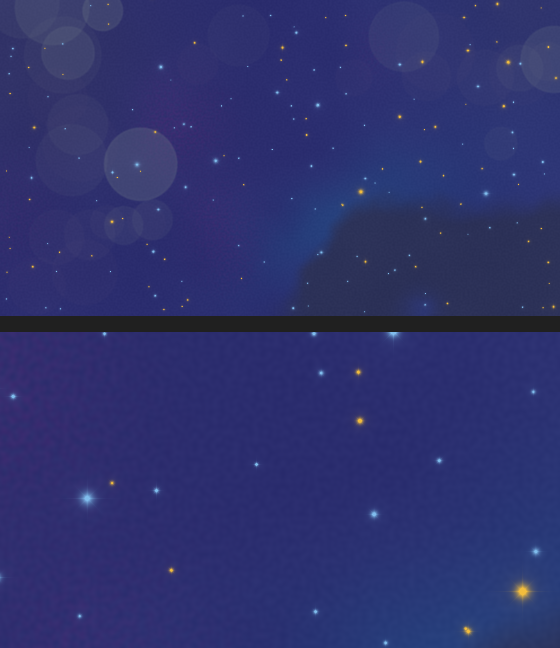
Top: the whole. Bottom: its middle third, enlarged.
Write a Shadertoy shader that draws this background.

```glsl
// Indigo night sky with soft clouds, translucent light discs and gold and blue stars.

// Sky colours
const vec3 INDIGO = vec3(0.168, 0.175, 0.435);
const vec3 ROYAL  = vec3(0.180, 0.220, 0.470);
const vec3 DUSK   = vec3(0.200, 0.205, 0.400);
const vec3 SLATE  = vec3(0.170, 0.190, 0.335);
const vec3 TEAL   = vec3(0.140, 0.270, 0.500);
const vec3 VIOLET = vec3(0.240, 0.165, 0.440);
// Disc and star colours
const vec3 DISC_GREY  = vec3(0.46, 0.51, 0.54);
const vec3 DISC_MAUVE = vec3(0.42, 0.33, 0.48);
const vec3 STAR_BLUE  = vec3(0.50, 0.74, 0.93);
const vec3 STAR_GOLD  = vec3(0.95, 0.74, 0.24);
// Amounts; lengths are in canvas heights
const int   DISC_COUNT = 30;
const float DISC_EDGE  = 0.004;
const float GRAIN      = 0.016;
const float GOLD_SHARE = 0.47;

vec3 hash3(vec2 p) {
    vec3 q = fract(p.xyx * vec3(0.1031, 0.1030, 0.0973));
    q += dot(q, q.yxz + 33.33);
    return fract((q.xxy + q.yzz) * q.zyx);
}

float gradientDot(vec2 cell, vec2 offset) {
    float angle = 6.2832 * hash3(cell + 57.0).x;
    return dot(vec2(cos(angle), sin(angle)), offset);
}

// Gradient noise, roughly -0.7 to 0.7
float noise(vec2 p) {
    vec2 i = floor(p), f = fract(p);
    vec2 u = f * f * f * (f * (f * 6.0 - 15.0) + 10.0);
    vec2 e = vec2(1.0, 0.0);
    return mix(mix(gradientDot(i, f), gradientDot(i + e.xy, f - e.xy), u.x),
               mix(gradientDot(i + e.yx, f - e.yx), gradientDot(i + e.xx, f - e.xx), u.x), u.y);
}

float fbm(vec2 p) {
    float sum = 0.0, amp = 0.6;
    for (int i = 0; i < 4; i++) {
        sum += amp * noise(p);
        p = mat2(1.6, 1.2, -1.2, 1.6) * p + 7.3;
        amp *= 0.5;
    }
    return sum;
}

// Soft elliptical patch
float blob(vec2 p, vec2 centre, vec2 size) {
    vec2 d = (p - centre) / size;
    return exp(-dot(d, d));
}

vec3 sky(vec2 p) {
    float cloud = fbm(p * 3.0);
    vec2 q = p + 0.12 * vec2(cloud, fbm(p * 3.0 + 19.0));
    vec3 col = mix(INDIGO, ROYAL, smoothstep(0.8, 1.7, q.x) * 0.75);
    col = mix(col, DUSK, 0.8 * blob(q, vec2(0.05, 0.85), vec2(0.5, 0.5)));
    col = mix(col, DUSK, 0.5 * blob(q, vec2(1.7, 1.0), vec2(0.35, 0.3)));

    // Violet patches broken up by fine speckle
    float violet = blob(q, vec2(0.58, 0.61), vec2(0.12, 0.13))
                 + blob(q, vec2(0.70, 0.25), vec2(0.13, 0.16))
                 + 0.5 * blob(q, vec2(0.02, 0.30), vec2(0.15, 0.20))
                 + 0.4 * blob(q, vec2(1.20, 0.83), vec2(0.09, 0.09));
    col = mix(col, VIOLET, violet * clamp(0.5 + 0.8 * noise(p * 110.0), 0.0, 1.0));

    // Slanting teal haze above a dark bank
    vec2 h = mat2(0.9, -0.43, 0.43, 0.9) * (q - vec2(1.08, 0.29));
    col = mix(col, TEAL, 0.75 * blob(h, vec2(0.0), vec2(0.36, 0.15)));
    float bankTop = 0.36 * smoothstep(0.82, 1.22, q.x);
    float bank = smoothstep(0.05, -0.06, q.y - bankTop) * smoothstep(0.75, 1.0, q.x);
    col = mix(col, SLATE, 0.95 * bank);
    col = mix(col, ROYAL, 0.8 * blob(q, vec2(1.33, 0.02), vec2(0.06, 0.06)));
    return col + 0.02 * cloud + GRAIN * noise(p * 140.0);
}

// Discs gather at the left side and in the upper right
vec3 addDiscs(vec3 col, vec2 p, float aspect) {
    for (int i = 0; i < DISC_COUNT; i++) {
        vec3 place = hash3(vec2(i, 11)), look = hash3(vec2(i, 47));
        vec2 centre = vec2(0.5 * place.x, place.y);
        if (i % 3 == 2) centre = vec2(aspect - 0.5 * place.x, 0.5 + 0.5 * place.y);
        if (i % 8 == 7) centre = vec2(aspect * (0.3 + 0.4 * place.x), 0.7 + 0.3 * place.y);
        float radius = mix(0.045, 0.125, place.z);
        float d = length(p - centre) - radius;
        float fill = smoothstep(DISC_EDGE, -DISC_EDGE, d);
        float rim = fill * smoothstep(-0.012, 0.0, d);
        float strength = i % 8 == 7 ? 0.05 : mix(0.04, 0.26, look.x * look.x * look.x);
        col = mix(col, mix(DISC_MAUVE, DISC_GREY, smoothstep(0.3, 0.6, look.x)),
                  strength * (fill + 0.2 * rim));
    }
    return col;
}

// Round core, faint halo and eight tapering rays
float star(vec2 d, float r) {
    float l = length(d) / r;
    vec2 a = d / r, b = vec2(a.x + a.y, a.x - a.y) * 0.7071;
    float rays = exp(-abs(a.x * a.y) * 9.0 - l * 0.9) + 0.6 * exp(-abs(b.x * b.y) * 9.0 - l * 1.2);
    return 0.8 * exp(-l * l) + 0.22 * exp(-l * 0.8) + 0.5 * rays;
}

vec3 addStars(vec3 col, vec2 p, float cell, float density, vec2 radii, float goldShare) {
    vec2 home = floor(p / cell);
    for (int k = 0; k < 9; k++) {
        vec2 id = home + vec2(k % 3 - 1, k / 3 - 1);
        vec3 place = hash3(id + 100.0 + floor(cell * 900.0)), look = hash3(id + 300.0 + floor(cell * 700.0));
        if (place.z > density) continue;
        float glow = star(p - (id + 0.1 + 0.8 * place.xy) * cell, mix(radii.x, radii.y, look.x));
        vec3 tint = look.y < goldShare ? STAR_GOLD : STAR_BLUE;
        col = mix(col, tint, min(glow * mix(0.65, 1.0, look.z), 1.0));
    }
    return col;
}

void mainImage(out vec4 fragColor, in vec2 fragCoord) {
    vec2 p = fragCoord / iResolution.y;
    vec3 col = addDiscs(sky(p), p, iResolution.x / iResolution.y);
    col = addStars(col, p, 0.08, 0.34, vec2(0.0017, 0.0028), GOLD_SHARE);
    col = addStars(col, p, 0.13, 0.50, vec2(0.0032, 0.0050), GOLD_SHARE);
    col = addStars(col, p, 0.30, 0.42, vec2(0.0060, 0.0085), 0.1);
    fragColor = vec4(col, 1.0);
}
```
